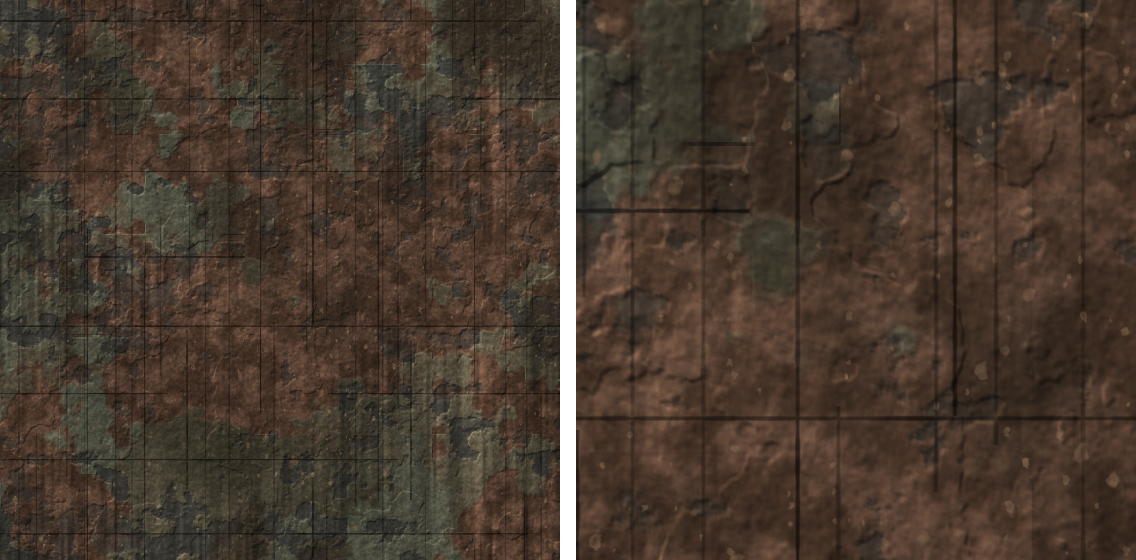
Left: the whole. Right: its middle third, enlarged.
Write a three.js fragment shader that draws this texture.

```glsl
// Weathered metal wall: olive paint peeling off brown rust, with slate corrosion,
// faded teal patches, vertical streaks, thin panel seams and ochre chips.
// Layered fbm masks pick the colours; a height difference lights the flakes.
varying vec2 vUv;

float hash(vec2 p) {
  return fract(sin(dot(p, vec2(127.1, 311.7))) * 43758.5453);
}

float noise(vec2 p) {
  vec2 i = floor(p), f = fract(p);
  f = f * f * (3.0 - 2.0 * f);
  return mix(mix(hash(i), hash(i + vec2(1.0, 0.0)), f.x),
             mix(hash(i + vec2(0.0, 1.0)), hash(i + vec2(1.0, 1.0)), f.x), f.y);
}

float fbm(vec2 p) {
  float sum = 0.0, amp = 0.52;
  for (int i = 0; i < 5; i++) {
    sum += amp * noise(p);
    p = mat2(1.6, 1.2, -1.2, 1.6) * p + 17.3;
    amp *= 0.5;
  }
  return sum;
}

// Rectangular tone changes left by overlapping panels, about -0.5 to 0.5
float panelTone(vec2 p) {
  float tone = 0.0;
  for (int i = 0; i < 3; i++) {
    float k = float(i);
    vec2 cell = floor(p * vec2(3.3 + 2.7 * k, 2.6 + 1.5 * k) + 0.37 * k);
    tone += (hash(cell + 31.0 * k) - 0.5) * 0.4;
  }
  return tone;
}

// Where the paint has gone and rust shows
float rustMask(vec2 p) {
  float field = fbm(p * 3.4 + 4.7) + 0.4 * (fbm(p * 23.0) - 0.5) + 0.16 * panelTone(p);
  return smoothstep(0.515, 0.575, field);
}

// Clustered blotches of slate corrosion
float pitMask(vec2 p) {
  float field = fbm(p * 33.0 + 9.0) + 0.65 * (fbm(p * 4.2 + 21.0) - 0.5);
  return smoothstep(0.52, 0.63, field);
}

// Raised paint coat, curled flakes and rough grain
float surfaceHeight(vec2 p) {
  float flake = smoothstep(0.52, 0.56, fbm(p * 15.0 + 40.0));
  return 0.45 * flake - 0.4 * rustMask(p) - 0.45 * pitMask(p) + 1.1 * fbm(p * 75.0);
}

// Thin vertical seams, each broken into spans; swap axes for horizontal ones
float seams(vec2 p, float count, float seed) {
  float column = floor(p.x * count);
  float offset = 0.2 + 0.6 * hash(vec2(column, seed));
  float span = floor(p.y * 3.5 + 5.0 * hash(vec2(column, seed + 3.0)));
  float present = step(0.42, hash(vec2(column + 13.0 * seed, span)));
  float dist = abs(fract(p.x * count) - offset) / count;
  dist += 0.0008 * (noise(p * 90.0) - 0.5);
  return present * (1.0 - smoothstep(0.0004, 0.0019, dist)) * (0.45 + 0.55 * noise(p * 28.0));
}

// Small irregular chips scattered one per cell
float chips(vec2 p, float count, float share) {
  vec2 cell = floor(p * count);
  vec2 centre = 0.3 + 0.4 * vec2(hash(cell + 5.1), hash(cell + 8.7));
  float radius = 0.1 + 0.18 * hash(cell + 2.3);
  vec2 d = (fract(p * count) - centre) * vec2(1.2, 0.85);
  float dist = length(d) + 0.22 * (noise(p * count * 5.0) - 0.5);
  return step(1.0 - share, hash(cell)) * (1.0 - smoothstep(radius - 0.07, radius + 0.07, dist));
}

void main() {
  vec2 uv = vUv;
  float tone = panelTone(uv);
  float rust = rustMask(uv);
  float pits = pitMask(uv);
  float broad = fbm(uv * 5.0 + 60.0);
  float mottle = fbm(uv * 42.0 + 80.0);

  // Paint, faded teal areas, rust and corrosion
  vec3 olive = mix(vec3(0.235, 0.215, 0.165), vec3(0.315, 0.29, 0.23), smoothstep(0.35, 0.65, broad));
  float fadedField = fbm(uv * vec2(5.5, 3.2) + 33.0) + 0.25 * (mottle - 0.5);
  float faded = smoothstep(0.58, 0.68, fadedField);
  vec3 colour = mix(olive, vec3(0.315, 0.325, 0.27), faded * 0.8);
  vec3 brown = mix(vec3(0.255, 0.18, 0.135), vec3(0.36, 0.26, 0.205), smoothstep(0.35, 0.65, mottle));
  colour = mix(colour, brown, rust * 0.92);
  colour = mix(colour, vec3(0.2, 0.198, 0.185), pits * (0.8 - 0.3 * rust));

  // Dark umber stains and panel tones
  float stain = smoothstep(0.55, 0.72, fbm(uv * vec2(7.0, 4.5) + 110.0) + 0.15 * tone);
  colour = mix(colour, vec3(0.165, 0.13, 0.1), stain * 0.6);
  colour *= 1.0 + 0.3 * tone;

  // Vertical streaks, strong only in some areas
  float streak = 0.6 * noise(vec2(uv.x * 170.0, uv.y * 6.0)) + 0.4 * noise(vec2(uv.x * 70.0, uv.y * 3.0));
  float streakArea = smoothstep(0.38, 0.64, fbm(uv * 4.0 + 150.0));
  colour *= 1.0 + (streak - 0.5) * (0.18 + 0.55 * streakArea);

  // Ochre chips
  float chip = max(chips(uv, 62.0, 0.07), chips(uv + 0.37, 115.0, 0.06));
  colour = mix(colour, vec3(0.46, 0.36, 0.27), chip * (0.3 + 0.5 * broad));

  // Light from the upper left, plus fine grain
  float relief = surfaceHeight(uv) - surfaceHeight(uv + vec2(-0.0016, 0.0022));
  colour *= 1.0 + clamp(relief * 0.95, -0.45, 0.5);
  colour *= 0.88 + 0.24 * noise(uv * 260.0);

  // Panel seams
  float seam = max(seams(uv, 10.0, 1.0), seams(uv.yx, 8.0, 7.0));
  seam = max(seam, 0.6 * seams(uv, 23.0, 12.0));
  colour *= 1.0 - 0.6 * seam;

  gl_FragColor = vec4(colour, 1.0);
}
```
